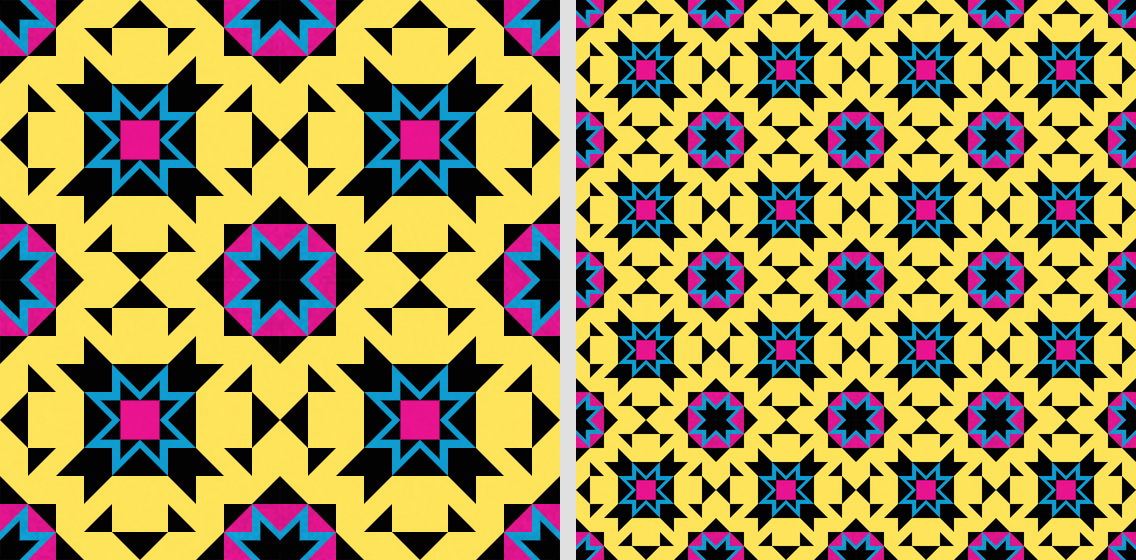
Left, the tile; right, the same tile 2 across and 2 down.
Reproduce this pattern procedurally as a Shadertoy shader.

```glsl
// Seamless quilt pattern of two alternating eight-pointed stars with arrowheads between.
#define REPEATS 2.0
#define UNITS 10.0
#define STAR_INNER 0.70
#define GRAIN_CELLS 192.0
#define GRAIN 0.09
#define SEAM 0.07
#define YELLOW vec3(0.995, 0.893, 0.355)
#define BLACK vec3(0.008)
#define BLUE vec3(0.06, 0.61, 0.815)
#define PINK vec3(0.91, 0.075, 0.56)

const float DIAG = 0.70710678;

float hash(vec2 p) {
    vec3 q = fract(p.xyx * 0.1031);
    q += dot(q, q.yzx + 33.33);
    return fract((q.x + q.y) * q.z);
}

// Value noise that wraps after a whole number of cells
float wrapNoise(vec2 uv, float cells) {
    vec2 p = uv * cells, i = floor(p), f = fract(p);
    f = f * f * (3.0 - 2.0 * f);
    vec2 lo = mod(i, cells), hi = mod(i + 1.0, cells);
    return mix(mix(hash(lo), hash(vec2(hi.x, lo.y)), f.x),
               mix(hash(vec2(lo.x, hi.y)), hash(hi), f.x), f.y);
}

// Fold a cell into one octant: x is the larger offset, y the smaller
vec2 foldOctant(vec2 p) {
    p = abs(p);
    return vec2(max(p.x, p.y), min(p.x, p.y));
}

float starDistance(vec2 q, float size) {
    return max(q.y - size, (q.x - q.y - size) * DIAG);
}

// Black square with split corner flares, plus the arrowheads at the cell borders
float flaredDistance(vec2 q) {
    float body = min(q.x - 2.0, max(q.y - 2.0, (q.x - q.y - 1.0) * DIAG));
    float arrow = max(4.0 - q.x, (q.x + q.y - 5.0) * DIAG);
    float barb = max(max(1.0 - q.y, q.x - 4.0), (2.0 - q.x + q.y) * DIAG);
    return min(body, min(arrow, barb));
}

// Black square crossed with a diamond
float diamondDistance(vec2 q) {
    return min(q.x - 2.0, (q.x + q.y - 3.0) * DIAG);
}

float octagonDistance(vec2 q) {
    return max(q.x - 2.0, (q.x + q.y - 3.0) * DIAG);
}

float cover(float d, float pixel) {
    return clamp(0.5 - d / pixel, 0.0, 1.0);
}

void mainImage(out vec4 fragColor, in vec2 fragCoord) {
    vec2 uv = fragCoord / iResolution.xy;
    float pixel = UNITS * REPEATS / min(iResolution.x, iResolution.y);
    vec2 cell = uv * REPEATS;
    vec2 a = foldOctant((fract(cell) - 0.5) * UNITS);
    vec2 b = foldOctant((fract(cell + 0.5) - 0.5) * UNITS);

    // Uneven dye, stronger on the octagon star
    float grain = 0.65 * wrapNoise(uv, GRAIN_CELLS) + 0.35 * wrapNoise(uv, GRAIN_CELLS / 4.0) - 0.5;
    float octagon = cover(octagonDistance(b), pixel);
    float dye = 1.0 + GRAIN * grain * mix(0.4, 1.6, octagon);
    vec3 pink = PINK * dye, blue = BLUE * dye;

    // Ground and black shapes, with faint joins across the diamond
    vec3 color = YELLOW * (1.0 + 0.015 * grain);
    color = mix(color, BLACK, cover(min(flaredDistance(a), diamondDistance(b)), pixel));
    color = mix(color, pink * vec3(0.96, 1.1, 0.98), octagon);

    // Blue star outlines with black hearts
    float outer = min(starDistance(a, 1.0), starDistance(b, 1.0));
    float inner = min(starDistance(a, STAR_INNER), starDistance(b, STAR_INNER));
    color = mix(color, blue, cover(outer, pixel));
    color = mix(color, BLACK, cover(inner, pixel));
    color = mix(color, pink, cover(a.x - STAR_INNER, pixel));

    float join = cover(b.y - 0.015, pixel) * cover(b.x - 3.0, pixel);
    color += SEAM * join * (0.5 + grain) * (1.0 - color);

    fragColor = vec4(clamp(color, 0.0, 1.0), 1.0);
}
```
